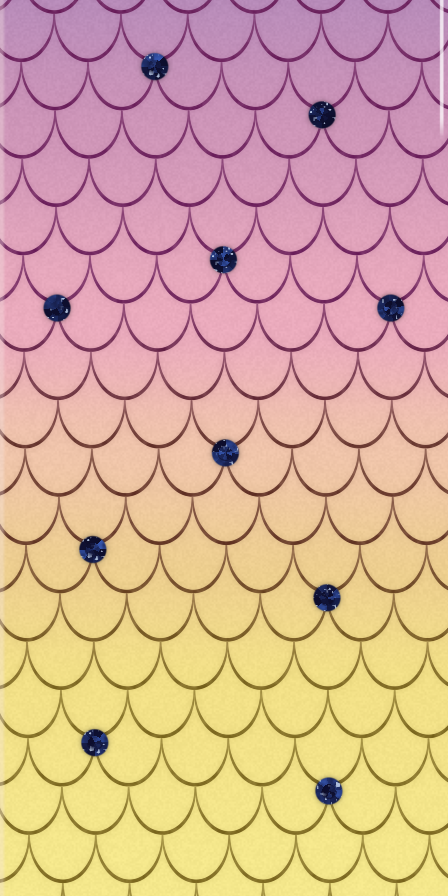
Give the GLSL for this pattern, as a WebGL 2 fragment shader.

```glsl
#version 300 es
precision highp float;
// Overlapping fish scales on a lilac-pink-yellow gradient, with faceted blue gems.
// Each scale is a half-ellipse outline on a staggered lattice, thick at its tip and
// thin at the cusp; gems sit on scale tips. Lengths are in canvas widths, y is up.

uniform vec2 u_resolution;
out vec4 outColor;

const float PITCH = 0.149;              // scale width
const float ROW = 0.1078;               // distance between rows
const vec2 ANCHOR = vec2(0.503, 1.003); // tip of the central scale
const float SHEAR = 0.01;               // slight lean of the lattice
const float TIP_HALF_WIDTH = 0.0040;
const float CUSP_HALF_WIDTH = 0.0021;
const float GEM_RADIUS = 0.030;
const float GEM_DROP = 0.014;           // gem centre below the scale tip
const float GRAIN = 0.035;

const vec3 LILAC = vec3(0.70, 0.54, 0.73);
const vec3 MAUVE = vec3(0.80, 0.58, 0.72);
const vec3 PINK = vec3(0.92, 0.67, 0.74);
const vec3 PEACH = vec3(0.94, 0.77, 0.67);
const vec3 SAND = vec3(0.93, 0.81, 0.56);
const vec3 YELLOW = vec3(0.95, 0.88, 0.53);
const vec3 LEMON = vec3(0.96, 0.91, 0.55);
const vec3 PLUM_LINE = vec3(0.40, 0.10, 0.34);
const vec3 BROWN_LINE = vec3(0.36, 0.17, 0.13);
const vec3 OLIVE_LINE = vec3(0.46, 0.38, 0.10);
const vec3 NAVY = vec3(0.05, 0.05, 0.17);
const vec3 SAPPHIRE = vec3(0.19, 0.30, 0.62);
const vec3 GLINT = vec3(0.78, 0.85, 0.95);

float hash(vec2 p) {
  vec3 q = fract(vec3(p.xyx) * 0.1031);
  q += dot(q, q.yzx + 33.33);
  return fract((q.x + q.y) * q.z);
}

float noise(vec2 p) {
  vec2 i = floor(p), f = fract(p);
  f = f * f * (3.0 - 2.0 * f);
  return mix(mix(hash(i), hash(i + vec2(1, 0)), f.x),
             mix(hash(i + vec2(0, 1)), hash(i + vec2(1, 1)), f.x), f.y);
}

// Base colour by depth from the top edge (0) to the bottom edge (1).
vec3 gradient(float t) {
  vec3 c = mix(LILAC, MAUVE, smoothstep(-0.06, 0.15, t));
  c = mix(c, PINK, smoothstep(0.10, 0.37, t));
  c = mix(c, PEACH, smoothstep(0.36, 0.51, t));
  c = mix(c, SAND, smoothstep(0.49, 0.65, t));
  c = mix(c, YELLOW, smoothstep(0.62, 0.77, t));
  return mix(c, LEMON, smoothstep(0.75, 1.0, t));
}

// Signed distance to a scale outline; p is relative to its tip.
float scaleDistance(vec2 p) {
  vec2 radii = vec2(0.5 * PITCH, 0.96 * ROW);
  vec2 q = vec2(p.x, min(p.y - radii.y, 0.0)) / radii;
  float len = length(q);
  return (len - 1.0) * len / max(length(q / radii), 0.001);
}

// Coverage of the outlines (x) and a soft shade beside them (y).
vec2 scaleLines(vec2 p, float px) {
  vec2 cover = vec2(0.0);
  float base = floor(p.y / ROW);
  for (int i = -1; i <= 1; i++) {
    float row = base + float(i);
    float x = mod(p.x + 0.5 * PITCH * (1.0 + mod(row, 2.0)), PITCH) - 0.5 * PITCH;
    float h = p.y - row * ROW;
    float rise = clamp(h / ROW, 0.0, 1.0);
    float d = scaleDistance(vec2(x, h));
    float halfWidth = mix(TIP_HALF_WIDTH, CUSP_HALF_WIDTH, smoothstep(0.0, 0.8, rise));
    float line = 1.0 - smoothstep(halfWidth - 0.6 * px, halfWidth + 0.6 * px, abs(d));
    float visible = (1.0 - smoothstep(0.94, 1.06, h / ROW)) * mix(1.0, 0.6, rise);
    cover = max(cover, vec2(line, exp(-abs(d) / 0.006)) * visible);
  }
  return cover;
}

// Lattice cell (column, row up) of each gem: five bands of two, staggered.
vec2 gemCell(int i) {
  int band = i / 2;
  float row = 8.0 - 4.0 * float(band) + (band > 2 ? 2.0 : 0.0);
  if (i % 2 == 0) return vec2(band > 2 ? -2.0 : min(float(band), 1.0) - 1.0, row);
  return band == 2 ? vec2(-2.5, row + 3.0) : vec2(band == 1 ? 2.5 : 1.5, row - 1.0);
}

// Cut stone: dark rim, two rings of facets and small sparkles; q is in gem radii.
vec3 gemColor(vec2 q, float seed) {
  float r = length(q);
  float turn = atan(q.y, q.x) / 6.2832 + 0.5 + 0.1 * seed;
  float ring = step(0.5, r);
  float facet = hash(vec2(mod(floor(turn * 8.0 + 0.5 * ring), 8.0) + 9.0 * ring, seed * 13.0 + 2.0));
  vec3 c = mix(NAVY, SAPPHIRE, facet * facet * (0.6 + 0.6 * noise(q * 4.0 + seed * 17.0)));
  c = mix(c, NAVY, 0.6 * smoothstep(0.10, 0.0, abs(r - 0.55)) * step(0.0, -q.y));
  float sparkle = smoothstep(0.72, 0.9, noise(q * 5.0 + seed * 31.0));
  return mix(c, GLINT, sparkle * smoothstep(0.15, 0.8, r) * 0.85);
}

void main() {
  vec2 p = gl_FragCoord.xy / u_resolution.x;
  float px = 1.0 / u_resolution.x;
  float t = 1.0 - gl_FragCoord.y / u_resolution.y;
  vec2 lattice = p - ANCHOR;
  lattice.x += SHEAR * lattice.y;

  // Gradient and uneven printed outlines
  vec3 color = gradient(t);
  vec3 ink = mix(PLUM_LINE, BROWN_LINE, smoothstep(0.30, 0.53, t));
  ink = mix(ink, OLIVE_LINE, smoothstep(0.56, 0.80, t));
  vec2 lines = scaleLines(lattice, px);
  color = mix(color, ink, 0.16 * lines.y);
  color = mix(color, ink, lines.x * (0.78 + 0.22 * noise(p * 90.0)));
  color += GRAIN * (noise(p * 240.0) - 0.5);

  // Glossy sides, with a bright reflection at the upper right
  color = mix(color, vec3(0.97, 0.91, 0.90), 0.35 * (1.0 - smoothstep(0.004, 0.014, p.x)));
  float reflection = 1.0 - smoothstep(0.002, 0.006, abs(p.x - 0.986));
  color = mix(color, vec3(1.0), 0.75 * reflection * (1.0 - smoothstep(0.13, 0.16, t)));

  // Gems with a faint contact shadow
  for (int i = 0; i < 10; i++) {
    vec2 q = lattice - gemCell(i) * vec2(PITCH, ROW) + vec2(0.0, GEM_DROP);
    float d = length(q) - GEM_RADIUS;
    color *= 1.0 - 0.25 * exp(-max(d, 0.0) / 0.004);
    vec3 stone = gemColor(q / GEM_RADIUS, hash(vec2(float(i) + 3.0, 7.0)));
    color = mix(color, stone, 1.0 - smoothstep(-px, px, d));
  }
  outColor = vec4(clamp(color, 0.0, 1.0), 1.0);
}
```
